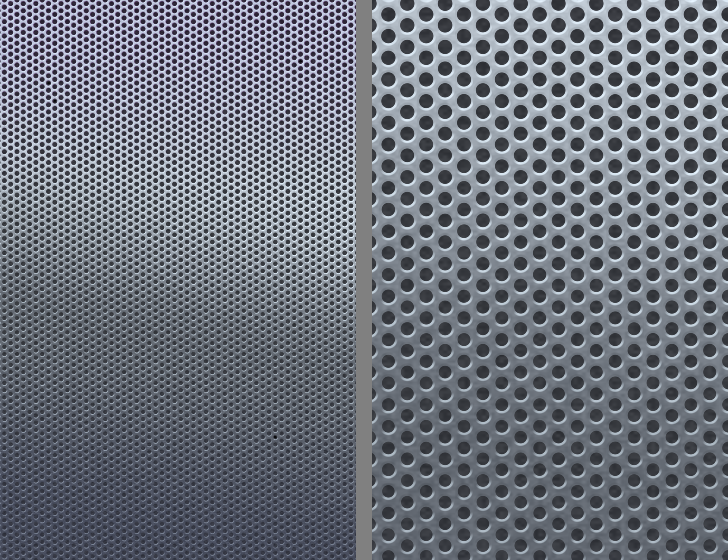
Left, the full canvas; right, a detail of the centre.
A WebGL 1 fragment shader for this texture:

```glsl
precision highp float;
// Perforated metal sheet: staggered round holes under a soft diagonal sheen.

#define ROWS 77.5          // holes down each column
#define COLUMN_STEP 0.872  // column spacing, in row heights
#define HOLE_RADIUS 0.315  // in row heights
#define LIGHT_SPREAD 0.025 // hole growth from the dim to the bright end
#define RIM_WIDTH 0.09     // bevel around each hole
#define RIM_GLOW 0.30      // brightness of the lit bevel
#define SHEEN_EDGE 0.545   // height where the sheen begins
#define SHEEN_TILT 0.11    // fall of that edge from left to right
#define SHEEN_BLUR 0.17    // half width of that edge
#define WEAR 0.03          // tone variation between holes
#define GRAIN 0.07         // fine surface grain
#define SPECK_CHANCE 0.001 // share of holes that carry a dark speck

uniform vec2 u_resolution;

float hash(vec2 p) {
  vec3 q = fract(vec3(p.xyx) * 0.1031);
  q += dot(q, q.yzx + 33.33);
  return fract((q.x + q.y) * q.z);
}

float noise(vec2 p) {
  vec2 i = floor(p);
  vec2 f = fract(p);
  f = f * f * (3.0 - 2.0 * f);
  float low = mix(hash(i), hash(i + vec2(1.0, 0.0)), f.x);
  float high = mix(hash(i + vec2(0.0, 1.0)), hash(i + 1.0), f.x);
  return mix(low, high, f.y);
}

// Reflected light on the sheet, from dim blue below to pale lavender above.
vec3 plateColor(vec2 uv) {
  vec3 dimBlue = vec3(0.285, 0.305, 0.37);
  vec3 steel = vec3(0.395, 0.42, 0.455);
  vec3 silver = vec3(0.75, 0.79, 0.83);
  vec3 lavender = vec3(0.75, 0.78, 0.87);

  float height = uv.y + SHEEN_TILT * (uv.x - 0.5);
  vec3 color = mix(dimBlue, steel, smoothstep(0.02, 0.38, height));
  vec3 sheen = mix(silver, lavender, smoothstep(0.64, 0.95, uv.y));
  return mix(color, sheen,
             smoothstep(SHEEN_EDGE - SHEEN_BLUR, SHEEN_EDGE + SHEEN_BLUR, height));
}

vec3 holeColor(float height) {
  vec3 slate = mix(vec3(0.21, 0.22, 0.265), vec3(0.215, 0.225, 0.245),
                   smoothstep(0.0, 0.45, height));
  return mix(slate, vec3(0.175, 0.145, 0.21), smoothstep(0.6, 1.0, height));
}

void main() {
  vec2 uv = gl_FragCoord.xy / u_resolution;
  vec2 p = gl_FragCoord.xy / u_resolution.y * ROWS;
  float soft = 0.5 * ROWS / u_resolution.y;

  // Every other column is shifted by half a row.
  float column = floor(p.x / COLUMN_STEP - 0.2);
  float shiftedY = p.y + 0.5 * mod(column, 2.0);
  vec2 cell = vec2(column, floor(shiftedY));
  vec2 local = vec2((fract(p.x / COLUMN_STEP - 0.2) - 0.5) * COLUMN_STEP,
                    fract(shiftedY) - 0.5);
  float variation = hash(cell + 11.0) - 0.5;
  float growth = LIGHT_SPREAD * (2.0 * smoothstep(0.35, 0.75, uv.y) - 1.0);
  float radius = (HOLE_RADIUS + growth) * (1.0 + 0.03 * variation);
  float edge = length(local) - radius;
  vec2 direction = local / max(length(local), 0.001);

  // Sheet surface with slight differences around each hole.
  vec3 color = plateColor(uv) * (1.0 + WEAR * variation);

  // Bevel: lit on the lower right, lightly shaded on the upper left.
  float ring = 1.0 - smoothstep(RIM_WIDTH * 0.4, RIM_WIDTH + soft, abs(edge - 0.035));
  float facing = dot(direction, normalize(vec2(0.35, -1.0)));
  float dim = (1.0 - 0.7 * smoothstep(0.50, 0.75, uv.y)) * mix(0.65, 1.0, smoothstep(0.0, 0.4, uv.y));
  float lit = RIM_GLOW * ring * smoothstep(0.1, 0.9, facing) * dim;
  float shaded = 0.08 * ring * smoothstep(0.0, 0.9, -facing);
  color = color * (1.0 - shaded) + lit * vec3(0.92, 1.0, 1.02);

  // Hole interior, darker below its upper lip.
  vec3 inside = holeColor(uv.y) * (1.0 + 0.06 * variation - 0.2 * local.y);
  color = mix(color, inside, 1.0 - smoothstep(-soft, soft, edge));

  // Small dark specks caught in a few holes.
  float speck = step(1.0 - SPECK_CHANCE, hash(cell + 53.0));
  color *= 1.0 - 0.8 * speck * (1.0 - smoothstep(0.12, 0.24, length(local)));

  // Thin violet fringe on the upper left of holes in the brightest light.
  float fringe = 1.0 - smoothstep(0.0, 0.03 + soft, abs(edge));
  fringe *= smoothstep(0.62, 0.95, uv.y) * (0.35 + 0.4 * dot(direction, vec2(-0.7, 0.7)));
  color = mix(color, vec3(0.42, 0.29, 0.51), clamp(fringe, 0.0, 1.0));

  color += GRAIN * (noise(p * vec2(5.0, 7.0)) - 0.5);
  gl_FragColor = vec4(clamp(color, 0.0, 1.0), 1.0);
}
```
